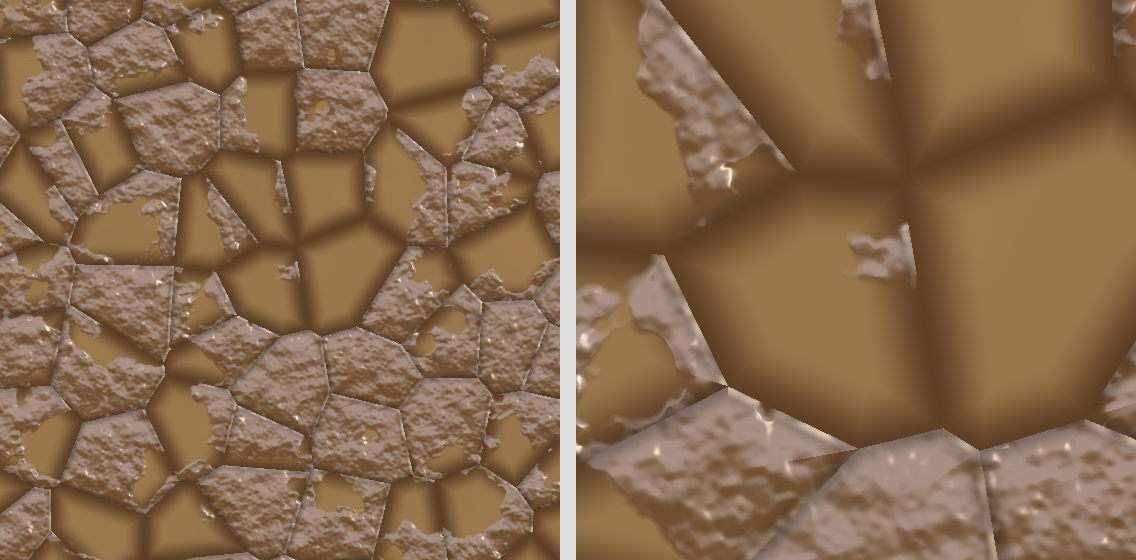
Left, the full canvas; right, a detail of the centre.
Write a Shadertoy shader that draws this texture.

```glsl
#define CELLS 7.2
#define JITTER 0.9
#define CREVICE_WIDTH 0.27
#define PATCH_SCALE 8.0
#define PATCH_LEVEL 0.50
#define GRAIN_SCALE 42.0
#define GRAIN_HEIGHT 0.017
#define SPARKLE 0.55
#define CLAY vec3(0.605, 0.465, 0.298)
#define CREVICE vec3(0.365, 0.245, 0.145)
#define SHADED_CRUST vec3(0.44, 0.305, 0.185)
#define LIT_CRUST vec3(0.655, 0.565, 0.515)

float hash(vec2 p) {
    return fract(sin(dot(p, vec2(127.1, 311.7))) * 43758.5453);
}

vec2 hash2(vec2 p) {
    return vec2(hash(p), hash(p + 57.3));
}

float noise(vec2 p) {
    vec2 i = floor(p), f = fract(p);
    f = f * f * (3.0 - 2.0 * f);
    return mix(mix(hash(i), hash(i + vec2(1, 0)), f.x),
               mix(hash(i + vec2(0, 1)), hash(i + vec2(1, 1)), f.x), f.y);
}

float fbm(vec2 p, int octaves) {
    float sum = 0.0, amplitude = 0.5, total = 0.0;
    for (int i = 0; i < octaves; i++) {
        sum += amplitude * noise(p);
        total += amplitude;
        amplitude *= 0.52;
        p = mat2(1.6, 1.2, -1.2, 1.6) * p + 3.7;
    }
    return sum / total;
}

// Distance to the nearest cell border; also its outward direction and the cell id
float cellBorder(vec2 p, out vec2 outward, out vec2 id) {
    vec2 base = floor(p), f = fract(p), nearest = vec2(0), home = vec2(0);
    float best = 8.0;
    for (int y = -1; y <= 1; y++)
    for (int x = -1; x <= 1; x++) {
        vec2 g = vec2(x, y);
        vec2 r = g + 0.5 + JITTER * (hash2(base + g) - 0.5) - f;
        if (dot(r, r) < best) {
            best = dot(r, r);
            nearest = r;
            home = g;
        }
    }
    id = base + home;
    outward = vec2(0, 1);
    float border = 8.0;
    for (int y = -2; y <= 2; y++)
    for (int x = -2; x <= 2; x++) {
        vec2 g = home + vec2(x, y);
        vec2 r = g + 0.5 + JITTER * (hash2(base + g) - 0.5) - f;
        vec2 away = r - nearest;
        if (dot(away, away) > 1e-5) {
            float d = dot(0.5 * (nearest + r), normalize(away));
            if (d < border) {
                border = d;
                outward = normalize(away);
            }
        }
    }
    return border;
}

// Crust: x = coverage, y = height
vec2 crust(vec2 p, vec2 offset, float bias) {
    float field = fbm(p * PATCH_SCALE + offset, 5) + bias - PATCH_LEVEL;
    float cover = smoothstep(0.0, 0.035, field);
    float thickness = smoothstep(0.0, 0.12, field);
    float grain = fbm(p * GRAIN_SCALE + offset, 3);
    return vec2(cover, GRAIN_HEIGHT * (0.4 * thickness + cover * grain));
}

void mainImage(out vec4 fragColor, in vec2 fragCoord) {
    vec2 p = fragCoord / iResolution.y;
    vec2 outward, id;
    float border = cellBorder(p * CELLS, outward, id);
    float rim = 1.0 - smoothstep(0.0, 0.38, border);

    // Smooth clay sinking into soft, dark crevices
    float rise = smoothstep(-0.02, CREVICE_WIDTH, border);
    vec3 clay = mix(CREVICE, CLAY, rise);
    clay *= 0.97 + 0.06 * fbm(p * 9.0, 3);

    // Crust relief, different in each cell
    vec2 offset = 40.0 * hash2(id + 11.0);
    float bias = 0.36 * (hash(id + 5.0) - 0.5) + 0.04 * rim;
    float e = 0.0016;
    vec2 here = crust(p, offset, bias);
    vec2 slope = vec2(crust(p + vec2(e, 0), offset, bias).y,
                      crust(p + vec2(0, e), offset, bias).y) - here.y;
    vec3 normal = normalize(vec3(-slope / e, 1.0));

    // Faces turned upward catch the cool light
    float facing = normal.y + 0.15 * normal.x + 0.5 * rim * outward.y;
    float lit = smoothstep(-0.65, 0.6, facing + 0.35 * (fbm(p * 22.0, 2) - 0.4));
    vec3 rough = mix(SHADED_CRUST, LIT_CRUST, lit);
    rough *= mix(0.72, 1.0, smoothstep(-0.01, 0.09, border));

    // Glints on grains and along the right-hand rims
    float glint = pow(max(dot(normal, normalize(vec3(0.65, 0.4, 0.6))), 0.0), 22.0);
    glint *= smoothstep(0.45, 0.75, noise(p * 95.0));
    float ridge = 1.0 - smoothstep(0.008, 0.045, border);
    ridge *= smoothstep(0.1, 0.8, outward.x + 0.4 * outward.y) * noise(p * 110.0);
    rough += SPARKLE * (glint + 0.7 * ridge) * vec3(1.0, 0.93, 0.82);

    fragColor = vec4(mix(clay, rough, here.x), 1.0);
}
```
